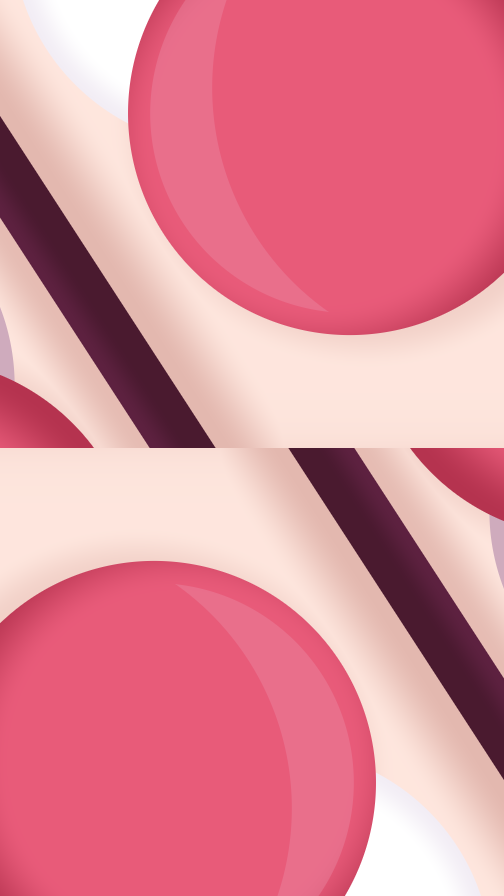
This background is drawn by a WebGL 1 fragment shader. Its source:

```glsl
precision highp float;

uniform vec2 u_resolution;

float circle(vec2 p, vec2 center, float radius) {
  return length(p - center) - radius;
}

// Antialiased coverage of a signed distance
float fill(float d) {
  return clamp(0.5 - d * u_resolution.x, 0.0, 1.0);
}

// Pink disc with an inner shadow that is deepest at the upper right
vec3 discColor(vec2 p, vec2 center, float radius) {
  float shade = smoothstep(-0.1, 0.05, circle(p, center - vec2(0.05, 0.04), radius));
  return mix(vec3(0.91, 0.355, 0.475), vec3(0.71, 0.2, 0.31), shade);
}

void main() {
  vec2 p = (gl_FragCoord.xy - 0.5 * u_resolution) / u_resolution.x;

  // The lower half is the upper half turned by 180 degrees
  if (p.y < 0.0) p = -p;

  float radius = 0.44;
  vec2 mainCenter = vec2(0.194, 0.664);
  vec2 sideCenter = vec2(-0.667, -0.262);
  float mainDisc = circle(p, mainCenter, radius);
  float sideDisc = circle(p, sideCenter, radius);
  float across = dot(p, vec2(0.8387, 0.5446));
  float above = across + 0.0605;
  float below = -0.1703 - across;

  // Cream sheet with soft shadows
  float bandShadow = above > 0.0
    ? 1.0 - smoothstep(0.015, 0.15, above)
    : 0.9 * (1.0 - smoothstep(0.01, 0.12, below));
  float discShadow = 0.45 * (1.0 - smoothstep(-0.02, 0.07,
    circle(p, mainCenter + vec2(0.035, 0.0), radius)));
  float sideShadow = 0.4 * (1.0 - smoothstep(-0.02, 0.06, sideDisc));
  float seamShadow = 0.18 * exp(-p.y * 28.0);
  float shadow = max(max(bandShadow, discShadow), max(sideShadow, seamShadow));
  vec3 color = mix(vec3(0.995, 0.9, 0.867), vec3(0.89, 0.72, 0.685), shadow);

  // White and lavender round cutouts
  float whiteHole = circle(p, vec2(-0.049, 1.023), 0.427);
  vec3 white = mix(vec3(1.0), vec3(0.95, 0.93, 0.96), smoothstep(-0.07, 0.0, whiteHole));
  color = mix(color, white, fill(whiteHole));
  float lavenderHole = circle(p, vec2(-0.898, 0.125), 0.427);
  color = mix(color, vec3(0.81, 0.67, 0.74), fill(lavenderHole));

  // Dark diagonal band
  vec3 plum = mix(vec3(0.365, 0.13, 0.25), vec3(0.29, 0.1, 0.185),
    smoothstep(-0.165, -0.105, across));
  color = mix(color, plum, fill(max(above, below)));

  // Discs and the crescent highlight
  color = mix(color, discColor(p, sideCenter, radius), fill(sideDisc));
  vec3 mainColor = discColor(p, mainCenter, radius);
  float crescent = max(circle(p, mainCenter, 0.396),
    -circle(p, vec2(0.465, 0.715), 0.544));
  mainColor = mix(mainColor, vec3(0.92, 0.6, 0.7), 0.32 * fill(crescent));
  color = mix(color, mainColor, fill(mainDisc));

  gl_FragColor = vec4(color, 1.0);
}
```
